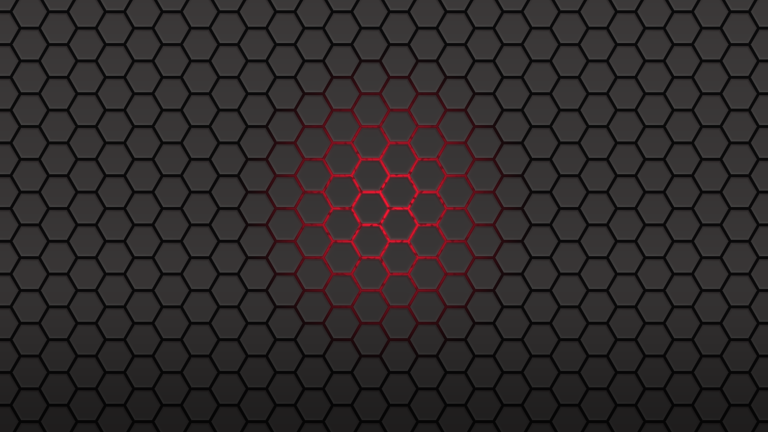
This pattern is drawn by a WebGL 1 fragment shader. Its source:

```glsl
precision highp float;
// Charcoal hexagonal tiles with dark seams and a red light behind the centre.
// Two offset rectangular lattices give the nearest tile; its edge distance
// shapes the bevel and seam, while gradient noise breaks up the light.

#define ROW_HEIGHT 0.0759
#define GRID_ANCHOR vec2(-0.0312, 0.0174)
#define SEAM_HALF_WIDTH 0.0034
#define BEVEL_WIDTH 0.0028
#define GLOW_CENTRE vec2(0.002, 0.020)
#define GLOW_RADIUS vec2(0.365, 0.395)
#define TILE_COLOR vec3(0.218, 0.208, 0.208)
#define SEAM_COLOR vec3(0.035, 0.033, 0.036)
#define GLOW_COLOR vec3(0.94, 0.07, 0.17)
#define RIM_COLOR vec3(0.040, 0.046, 0.044)
#define NOISE_SCALE 85.0

uniform vec2 u_resolution;

// Offset from the centre of the nearest flat-topped hexagon
vec2 hexLocal(vec2 p) {
  vec2 period = ROW_HEIGHT * vec2(sqrt(3.0), 1.0);
  vec2 a = mod(p + 0.5 * period, period) - 0.5 * period;
  vec2 b = mod(p, period) - 0.5 * period;
  return dot(a, a) < dot(b, b) ? a : b;
}

// Distance inward from the shared hexagon boundary
float hexEdge(vec2 q) {
  q = abs(q);
  return 0.5 * ROW_HEIGHT - max(q.y, dot(q, vec2(0.866025, 0.5)));
}

vec2 hashGradient(vec2 cell) {
  float h = fract(sin(dot(cell, vec2(127.1, 311.7))) * 43758.5);
  return vec2(cos(6.28318 * h), sin(6.28318 * h));
}

float gradientNoise(vec2 p) {
  vec2 i = floor(p);
  vec2 f = fract(p);
  vec2 w = f * f * f * (f * (f * 6.0 - 15.0) + 10.0);
  vec2 r = vec2(1.0, 0.0);
  float low = mix(dot(hashGradient(i), f),
                  dot(hashGradient(i + r.xy), f - r.xy), w.x);
  float high = mix(dot(hashGradient(i + r.yx), f - r.yx),
                   dot(hashGradient(i + r.xx), f - r.xx), w.x);
  return mix(low, high, w.y);
}

void main() {
  vec2 p = (gl_FragCoord.xy - 0.5 * u_resolution) / u_resolution.y;
  float aa = 0.8 / u_resolution.y;
  vec2 local = hexLocal(p - GRID_ANCHOR);
  float edge = hexEdge(local);
  float inside = edge - SEAM_HALF_WIDTH;

  // Tile face, darkening towards the foot of the canvas
  float shade = mix(0.52, 1.0, smoothstep(-0.56, -0.08, p.y));
  shade += 0.06 * smoothstep(0.0, 0.5, p.y);
  vec3 tile = TILE_COLOR * shade;
  tile *= 1.0 - 0.05 * local.y / ROW_HEIGHT;

  // Bevel: shaded shoulder with a pale rim on the lower left
  float facing = dot(normalize(local + 1e-5), normalize(vec2(-0.4, -1.0)));
  float rim = exp(-pow((inside - 0.5 * BEVEL_WIDTH) / BEVEL_WIDTH, 2.0));
  tile += RIM_COLOR * rim * facing * shade;

  // Light in the seams, fading outward and broken into uneven strokes
  float glow = 1.0 - smoothstep(0.0, 1.0, length((p - GLOW_CENTRE) / GLOW_RADIUS));
  float grain = gradientNoise(p * NOISE_SCALE);
  float strokes = mix(1.0, smoothstep(-0.5, 0.0, grain), 0.55 * glow);
  float core = 1.0 - 0.25 * smoothstep(0.0, SEAM_HALF_WIDTH, edge);
  vec3 seam = SEAM_COLOR * shade + GLOW_COLOR * glow * strokes * core;

  // Faint red spill over the tile edges
  tile += GLOW_COLOR * glow * 0.16 * exp(-max(inside, 0.0) / BEVEL_WIDTH);

  vec3 color = mix(seam, tile, smoothstep(-aa, aa, inside));
  gl_FragColor = vec4(clamp(color, 0.0, 1.0), 1.0);
}
```
